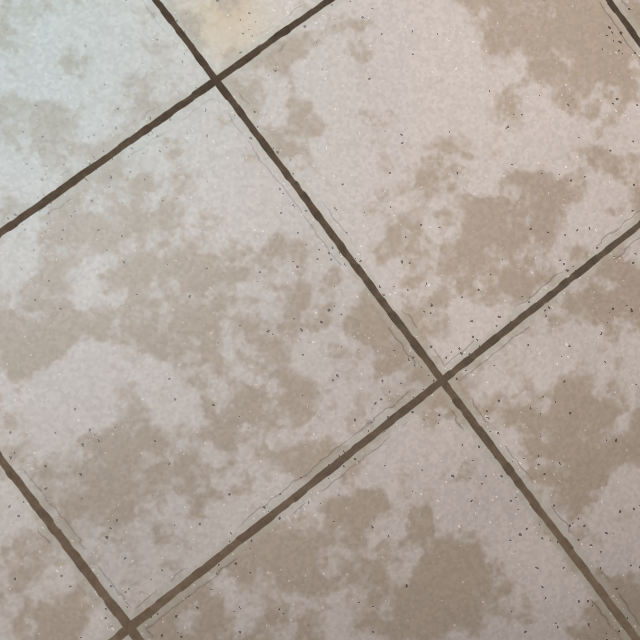
This texture is drawn by a three.js fragment shader. Its source:

```glsl
// Worn stone floor tiles laid diagonally and seen in slight perspective.
// A projective grid gives the grout lines; cellular noise, offset per tile,
// gives the mottling; soft light from the upper left lies over everything.
#define TILE_SIZE 0.605
#define GROUT_HALF 0.0051
#define GROUT_GROWTH 0.0016
#define BEVEL 0.013
#define PATCH_SCALE 9.0
#define GRAIN 0.075
#define SHEEN 0.66
#define PALE vec3(0.750, 0.697, 0.665)
#define TAN vec3(0.645, 0.578, 0.515)
#define GROUT vec3(0.370, 0.315, 0.265)
#define GLOSS vec3(0.815, 0.825, 0.825)
#define STAIN vec3(0.800, 0.670, 0.500)

varying vec2 vUv;

vec2 hash2(vec2 p) {
  vec3 a = fract(p.xyx * vec3(0.1031, 0.1030, 0.0973));
  a += dot(a, a.yzx + 33.33);
  return fract((a.xx + a.yz) * a.zy);
}

// Smooth cellular noise: nearby feature points blend their random values
float cellNoise(vec2 p) {
  vec2 cell = floor(p), f = fract(p);
  float sum = 0.0, total = 0.0;
  for (int y = -1; y <= 1; y++) {
    for (int x = -1; x <= 1; x++) {
      vec2 o = vec2(float(x), float(y));
      vec2 d = o + hash2(cell + o) - f;
      float w = exp(-6.0 * dot(d, d));
      sum += w * hash2(cell + o + 71.0).x;
      total += w;
    }
  }
  return sum / total;
}

// Layered noise with strong fine octaves for ragged patches
float mottle(vec2 p) {
  float sum = 0.0, total = 0.0, amp = 1.0;
  for (int i = 0; i < 5; i++) {
    sum += amp * cellNoise(p);
    total += amp;
    amp *= 0.68;
    p = mat2(1.62, 1.22, -1.22, 1.62) * p + 17.3;
  }
  return sum / total;
}

// Sparse round specks, one candidate per cell
float speck(vec2 p, float density) {
  vec2 cell = floor(p);
  vec2 h = hash2(cell + 19.0);
  float r = 0.12 + 0.18 * h.y;
  float d = length(fract(p) - 0.3 - 0.4 * hash2(cell));
  return step(1.0 - density, h.x) * (1.0 - smoothstep(0.4 * r, r, d));
}

// Grid coordinates whose whole numbers fall on the grout lines
vec2 floorGrid(vec2 p) {
  float u = (p.x - 0.2435 - 0.752 * p.y) / (0.7605 - 0.056 * p.x + 0.03 * p.y);
  float v = (p.y - 0.3646 + 0.709 * p.x) / (0.776 - 0.081 * p.x);
  return vec2(u, v);
}

void main() {
  vec2 p = vec2(vUv.x, 1.0 - vUv.y);
  vec2 grid = floorGrid(p);
  vec2 tile = floor(grid);
  vec2 q = grid * TILE_SIZE + 9.0 * hash2(tile + 40.0);

  // Distance from the grout's rough edge
  vec2 toLine = abs(fract(grid + 0.5) - 0.5) * TILE_SIZE;
  float rough = cellNoise(p * 70.0) - 0.5;
  float halfWidth = GROUT_HALF + GROUT_GROWTH * p.y;
  float edge = min(toLine.x, toLine.y) - halfWidth + 0.0022 * rough;

  // Mottled stone
  float cloud = mottle(q * PATCH_SCALE);
  float patches = smoothstep(0.40, 0.61, cloud);
  float broad = cellNoise(q * 4.0 + 5.0) - 0.5;
  float grain = cellNoise(q * 210.0) - 0.5;
  vec3 color = mix(TAN, PALE, patches);
  color *= 1.0 + 0.09 * broad + GRAIN * grain;
  color *= 0.985 + 0.03 * hash2(tile + 8.0).x;

  // One faint ochre stain in the top tile
  float stain = exp(-220.0 * dot(p - vec2(0.35, 0.03), p - vec2(0.35, 0.03)));
  stain *= step(grid.y, 0.0) * step(0.0, grid.x);
  color = mix(color, STAIN, 0.75 * stain * smoothstep(0.36, 0.55, cloud));

  // Worn rim: greyer bevel with a broken dark crease
  float rim = 1.0 - smoothstep(0.3 * BEVEL, BEVEL, edge + 0.005 * rough);
  color = mix(color, vec3(0.665, 0.640, 0.585), 0.5 * rim);
  float crease = 1.0 - smoothstep(0.0, 0.0025, abs(edge - BEVEL + 0.004 * rough));
  color *= 1.0 - 0.17 * crease * smoothstep(0.45, 0.65, cellNoise(q * 24.0));

  // Pits and bright chips gather near the rim
  float nearRim = exp(-edge * 38.0);
  vec2 bent = q + 0.004 * vec2(rough, grain);
  color *= 1.0 - 0.45 * speck(bent * 95.0, 0.025 + 0.16 * nearRim);
  color += 0.13 * speck(bent * 120.0 + 31.0, 0.03 + 0.13 * nearRim);

  // Light: darker toward the bottom right, cool gloss at the upper left
  float shade = 1.07 - 0.19 * p.y * p.y - 0.05 * p.x * p.y;
  vec2 g = (p - vec2(0.0, 0.16)) * vec2(1.9, 1.5);
  float gloss = SHEEN * exp(-dot(g, g)) * (0.75 + 0.35 * patches);
  color = mix(color * shade, GLOSS * (1.0 + 0.8 * GRAIN * grain), gloss);
  color += vec3(-0.03, 0.015, 0.02) * exp(-9.0 * dot(p, p));

  // Grout, paler toward the bottom
  vec3 grout = GROUT * (0.86 + 0.27 * p.y + 0.16 * rough + 0.1 * grain);
  color = mix(grout, color, smoothstep(-0.0013, 0.0013, edge));
  gl_FragColor = vec4(clamp(color, 0.0, 1.0), 1.0);
}
```
